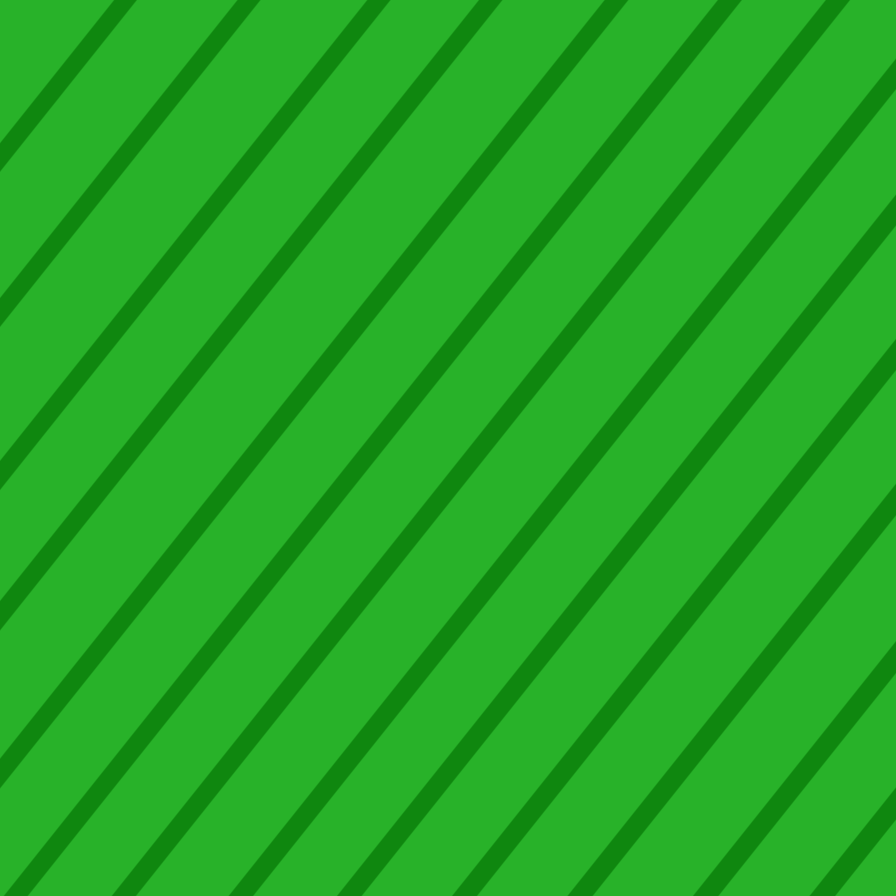
Write a three.js fragment shader that draws this pattern.

```glsl
// Thirteen dark green diagonal stripes on a bright green ground.
// Each stripe is a band of constant slanted coordinate; a sum of waves
// makes the spacing uneven, and the stripes widen slightly to the lower right.

#define GROUND_COLOR vec3(0.155, 0.70, 0.16)
#define STRIPE_COLOR vec3(0.06, 0.53, 0.06)
#define STRIPE_COUNT 13
#define SLANT 0.797          // horizontal run per unit of height
#define FIRST_STRIPE 0.1452  // mean position of stripe 0 along the top edge
#define SPACING 0.1315       // mean horizontal distance between stripes
#define BASE_WIDTH 0.0254    // horizontal width of stripe 0
#define WIDTH_GROWTH 0.00027 // width added per stripe
#define EDGE_SOFTNESS 0.0013

varying vec2 vUv;

// Uneven shift of a stripe from its regular position
float spacingDrift(float index) {
  return 0.0143 * cos(0.52 * (index - 3.6))
       + 0.0029 * cos(2.1 * (index - 1.6))
       + 0.0031 * cos(2.693 * (index - 2.0));
}

// Coverage of one stripe at a slanted coordinate
float stripeMask(float slanted, float index) {
  float center = FIRST_STRIPE + SPACING * index + spacingDrift(index);
  float halfWidth = 0.5 * (BASE_WIDTH + WIDTH_GROWTH * index);
  float edgeDistance = abs(slanted - center) - halfWidth;
  return 1.0 - smoothstep(-EDGE_SOFTNESS, EDGE_SOFTNESS, edgeDistance);
}

void main() {
  // Constant along each stripe, zero at the upper left corner
  float slanted = vUv.x + SLANT * (1.0 - vUv.y);

  float coverage = 0.0;
  for (int i = 0; i < STRIPE_COUNT; i++) {
    coverage = max(coverage, stripeMask(slanted, float(i)));
  }

  gl_FragColor = vec4(mix(GROUND_COLOR, STRIPE_COLOR, coverage), 1.0);
}
```
